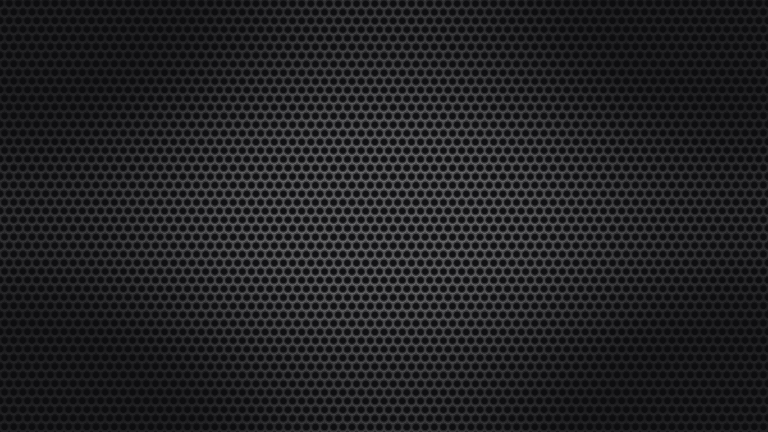
Reproduce this pattern procedurally as a WebGL 1 fragment shader.

```glsl
precision highp float;
// Perforated dark metal sheet: staggered round holes, 84 across and 50 rows down.
// Two interleaved grids give the nearest hole; each has a lit lower lip and a shaded top.
// A periodic glow lights the middle and fades to the edges, so the sheet tiles.
uniform vec2 u_resolution;

// Offset from the nearest hole centre, in units of the hole spacing.
vec2 nearestHole(vec2 uv, vec2 cellSize) {
    vec2 grid = uv * vec2(84.0, 25.0) + vec2(0.0, 0.25);
    vec2 evenRow = (fract(grid) - 0.5) * cellSize;
    vec2 oddRow = (fract(grid + 0.5) - 0.5) * cellSize;
    return dot(evenRow, evenRow) < dot(oddRow, oddRow) ? evenRow : oddRow;
}

// Broad central light with the same value and slope on opposite edges.
float centralGlow(vec2 uv) {
    vec2 s = sin(3.14159 * (uv - 0.5));
    return 1.0 - smoothstep(0.0, 1.5, dot(s * s, vec2(1.0, 0.85)));
}

// Antialiased disc coverage.
float disc(vec2 p, float radius, float blur) {
    return 1.0 - smoothstep(radius - blur, radius + blur, length(p));
}

void main() {
    vec2 uv = gl_FragCoord.xy / u_resolution;
    vec2 cellSize = vec2(1.0, 84.0 / 25.0 * u_resolution.y / u_resolution.x);
    vec2 p = nearestHole(uv, cellSize);
    float blur = 0.5 * 84.0 / u_resolution.x;
    float glow = centralGlow(uv);

    // Metal web, brighter below each hole and darker above it
    float metal = mix(0.11, 0.33, glow);
    float facing = -p.y / max(length(p), 0.001);
    float rim = 1.0 - smoothstep(0.04, 0.18, abs(length(p) - 0.45));
    metal *= 1.0 + 0.25 * facing * rim;

    // Hole wall catches light at the bottom; the deep centre stays dark
    float wall = mix(0.085, 0.16, glow) * (1.0 + 0.4 * facing);
    float deep = disc(p - vec2(0.0, 0.04), 0.31, blur);
    float shade = mix(wall, mix(0.05, 0.065, glow), deep);

    float value = mix(metal, shade, disc(p, 0.41, blur));
    gl_FragColor = vec4(vec3(value) + vec3(0.0, 0.0, 0.008), 1.0);
}
```
